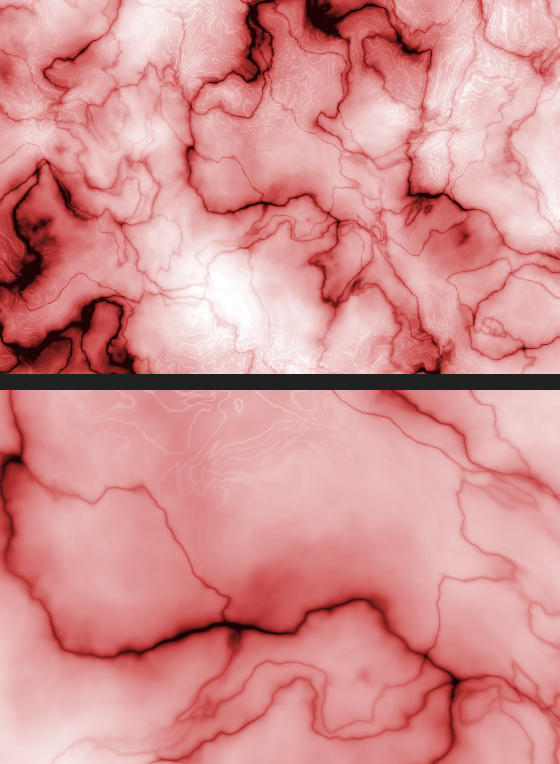
Top, the full canvas; bottom, a detail of the centre.
Reproduce this texture procedurally as a WebGL 1 fragment shader.

```glsl
precision highp float;
// Blood-red marble: cloudy pink stone crossed by dark, meandering, glowing veins.
uniform vec2 u_resolution;

const vec3 WHITE   = vec3(1.00, 1.00, 1.00);
const vec3 ROSE    = vec3(0.80, 0.33, 0.33);
const vec3 CRIMSON = vec3(0.69, 0.18, 0.175);
const vec3 NIGHT   = vec3(0.12, 0.01, 0.02);
const int OCTAVES = 6;

// Unit gradient for a lattice cell, from a hash without sine.
vec2 gradientAt(vec2 cell) {
  vec3 h = fract(cell.xyx * vec3(0.1031, 0.1030, 0.0973));
  h += dot(h, h.yzx + 33.33);
  vec2 g = fract((h.xx + h.yz) * h.zy) - 0.5;
  return g / max(length(g), 0.001);
}

// Gradient noise, roughly -1 to 1.
float noise(vec2 p) {
  vec2 i = floor(p);
  vec2 f = p - i;
  vec2 u = f * f * f * (f * (f * 6.0 - 15.0) + 10.0);
  vec2 x = vec2(1.0, 0.0);
  float low  = mix(dot(gradientAt(i), f),
                   dot(gradientAt(i + x), f - x), u.x);
  float high = mix(dot(gradientAt(i + x.yx), f - x.yx),
                   dot(gradientAt(i + x.xx), f - x.xx), u.x);
  return 2.0 * mix(low, high, u.y);
}

// Rotated octaves; gain sets the roughness.
float fbm(vec2 p, float gain) {
  mat2 turn = mat2(1.6, 1.2, -1.2, 1.6);
  float sum = 0.0;
  float amplitude = 0.5;
  for (int i = 0; i < OCTAVES; i++) {
    sum += amplitude * noise(p);
    p = turn * p + vec2(17.3, 9.7);
    amplitude *= gain;
  }
  return sum;
}

// Displaces a point by noise so that lines curl.
vec2 warp(vec2 p, float scale, float amount) {
  vec2 s = p * scale;
  return p + amount * vec2(fbm(s + 31.7, 0.45), fbm(s + 74.2, 0.45));
}

// Ridge along the zero line of a field; larger sharpness is thinner.
float ridge(float field, float sharpness) {
  return exp(-sharpness * abs(field));
}

// Fine pale squiggles on the surface.
float wrinkles(vec2 p) {
  vec2 bend = vec2(noise(p * 17.0 + 5.3), noise(p * 17.0 + 48.1));
  float field = noise(p * 42.0 + 1.6 * bend);
  return 1.0 - smoothstep(0.0, 0.28, abs(field));
}

// Darkness to colour: white, rose, crimson, near black.
vec3 stoneColor(float darkness) {
  vec3 color = mix(WHITE, ROSE, clamp(darkness / 0.67, 0.0, 1.0));
  color = mix(color, CRIMSON, clamp((darkness - 0.67) / 0.15, 0.0, 1.0));
  return mix(color, NIGHT, clamp((darkness - 0.82) / 0.36, 0.0, 1.0));
}

void main() {
  vec2 p = gl_FragCoord.xy / u_resolution.y;
  vec2 q = warp(p, 3.2, 0.13);

  // Broad clouds set the tone and the strength of the veins.
  float cloud = fbm(p * 1.5 + vec2(12.4, 3.8), 0.5);
  float strength = 0.5 + smoothstep(-0.35, 0.35, cloud);

  // Three vein networks, from large to fine.
  float large  = fbm(q * 1.8 + vec2(4.6, 21.3), 0.4);
  float medium = fbm(q * 2.7 + vec2(53.1, 7.9), 0.4);
  float fine   = fbm(q * 3.6 + vec2(28.5, 66.2), 0.38);

  float glow = 0.40 * ridge(large, 8.0) + 0.18 * ridge(medium, 8.0);
  float core = 0.32 * ridge(large, 70.0) + 0.24 * ridge(medium, 60.0)
             + 0.20 * ridge(fine, 70.0);
  float darkness = 0.175 + 0.43 * cloud + strength * (glow + core);

  // Glinting wrinkles gather in patches.
  float patches = smoothstep(-0.2, 0.4, noise(p * 2.3 + 40.6));
  darkness -= 0.10 * patches * wrinkles(q);
  darkness += 0.04 * fbm(q * 22.0 + 9.1, 0.6);

  gl_FragColor = vec4(stoneColor(darkness), 1.0);
}
```
